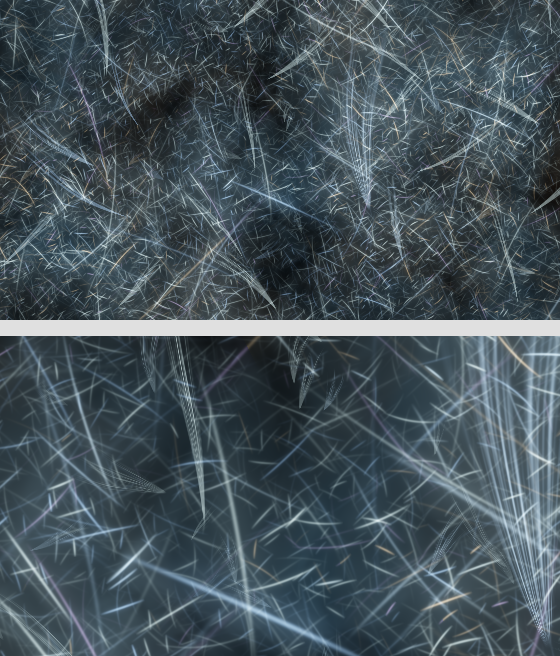
Top: the whole. Bottom: its middle third, enlarged.
Write a Shadertoy shader that draws this background.

```glsl
// Dark slate field of frosty scratches, hatched patches and converging feather fans
vec4 hash(vec2 c) {
    vec4 q = fract(c.xyxy * vec4(.1031, .1030, .0973, .1099));
    q += dot(q, q.wzxy + 33.33);
    return fract((q.xxyz + q.yzzw) * q.zywx);
}

vec2 turn(vec2 p, float a) {
    float c = cos(a), s = sin(a);
    return vec2(c * p.x + s * p.y, c * p.y - s * p.x);
}

// Layered, warped sines, roughly -1 to 1
float cloud(vec2 p) {
    float sum = 0., amp = .5;
    for (int i = 0; i < 5; i++) {
        p = turn(p, 1.1) + .35 * sin(p.yx * 1.7 + 2.);
        sum += amp * sin(p.x + 1.3) * sin(p.y * 1.2 + .4);
        p *= 1.9;
        amp *= .62;
    }
    return sum;
}

// Frost, steel blue, ochre or violet; warm tints gather in regions
vec3 tint(float h, vec2 p) {
    float warm = .12 + .10 * sin(p.x * 4.3 + 2.2 * p.y + .5);
    if (h < warm) return vec3(.82, .66, .45);
    if (h < warm + .06) return vec3(.55, .44, .68);
    return mix(vec3(.48, .66, .90), vec3(.74, .86, .86), smoothstep(.2, .6, h));
}

// Bent splinters in long cells laid along one direction, gathered in patches
vec3 splinters(vec2 p, float scale, float way, float seed) {
    vec2 size = vec2(3, 1);
    vec2 g = turn(p, way) * scale / size + seed * 7.3, cell = floor(g);
    float thick = max(.0010 * scale + .010, .5 * scale / iResolution.y);
    vec3 light = vec3(0);
    for (int j = -1; j <= 1; j++)
    for (int i = -1; i <= 1; i++) {
        vec2 id = cell + vec2(i, j);
        vec4 h = hash(id + seed * 31.), k = hash(id + seed * 17. + 91.);
        vec2 q = turn((g - id - h.xy) * size, .75 * (k.x - .5));
        float u = q.x / mix(.6, 2.1, k.y * k.y);
        float v = q.y + (k.z - .5) * .2 * q.x * q.x;
        float taper = max(0., 1. - u * u);
        float line = exp(-v * v / (thick * thick)) + .12 * exp(-v * v * 40.);
        light += tint(k.w, p) * line * taper * (.10 + .95 * h.w * h.w * h.w);
    }
    float patches = .5 + .5 * sin(p.x * 5. + seed * 2.4 + 2. * sin(p.y * 4. + seed));
    return light * (.25 + 1.1 * patches);
}

// Curved, broken strands that spread out from a tip at the origin
float fan(vec2 p, float angle, float len, float spread, float seed) {
    vec2 q = turn(p, angle) / len;
    float u = q.x;
    if (u < 0. || u > 1.) return 0.;
    float v = q.y + (seed - .5) * .9 * u * (1. - u) + .012 * u * sin(u * 9. + seed * 30.);
    float width = spread * (u * (1.5 - .5 * u) + .025);
    float s = v / width, freq = 12. + 75. * spread;
    float strand = .5 + .5 * sin(s * freq + seed * 40. + 2.4 * sin(s * 5. + u * 2. + seed * 17.));
    float fine = .5 + .5 * sin(s * freq * 2.3 + seed * 70. + u * 9.);
    float clear = smoothstep(2., 9., width * len * iResolution.y);
    float gaps = .7 + .3 * sin(u * 17. + 6. * sin(s * 7. + seed * 9.));
    float lines = mix(.5, (pow(strand, 4.) + .45 * fine * fine) * gaps, clear);
    float reach = .72 + .26 * sin(s * 8. + seed * 50.);
    float edge = smoothstep(1., .5, abs(s)) * smoothstep(0., .04, u);
    return (lines + .14) * edge * smoothstep(reach, reach - .35, u) * mix(1.4, .35, u);
}

// Small tufts, one in some of the cells
vec3 tufts(vec2 p, float scale) {
    vec2 g = p * scale, cell = floor(g);
    vec3 light = vec3(0);
    for (int j = -1; j <= 1; j++)
    for (int i = -1; i <= 1; i++) {
        vec2 id = cell + vec2(i, j);
        vec4 h = hash(id + scale * 13.), k = hash(id + scale * 5. + 47.);
        if (h.w < .4) continue;
        float f = fan((g - id - h.xy) / scale, 1.7 + 2.4 * (k.x - .5),
                      mix(.4, .9, k.y) / scale, mix(.1, .32, k.z), h.z);
        light += tint(k.w, id / scale) * f * (h.w - .25);
    }
    return light;
}

void mainImage(out vec4 fragColor, in vec2 fragCoord) {
    vec2 p = fragCoord / iResolution.y;
    float aspect = iResolution.x / iResolution.y;

    // Murky ground with brownish patches
    float murk = cloud(p * 4.5 + 1.) + .5 * cloud(p * 9. + 7.);
    vec3 base = vec3(.150, .190, .210) * max(.25, 1. + .75 * murk);
    base += vec3(.035, .0, -.025) * cloud(p * 6. + 20.);

    // Splinters from long scratches down to fine hatching
    vec3 light = vec3(0);
    float scale = 4.5;
    for (int i = 0; i < 13; i++) {
        float n = float(i), k = mod(n, 3.);
        float way = (k == 0. ? .72 : (k == 1. ? -.55 : -1.3)) + .25 * sin(n * 2.6);
        light += splinters(p, scale, way, n + 1.) * mix(1.1, .85, n / 12.);
        scale *= 1.27;
    }
    light *= max(.2, .9 + .75 * murk);
    light += .7 * tufts(p, 5.5) + .7 * tufts(p, 10.);

    // Large feathers, tips pointing down
    for (int i = 0; i < 21; i++) {
        float n = float(i), k = mod(n, 3.);
        vec4 h = hash(vec2(n, 8.));
        vec2 tip = fract(vec2(.66, .34) + n * vec2(.755, .570)) * vec2(aspect, 1.);
        float angle = 1.72 + (k == 1. ? -.95 : k * .4) + .35 * (h.x - .5);
        float len = i == 0 ? .64 : mix(.25, .52, h.y);
        float spread = i == 0 ? .19 : mix(.035, .11, h.z);
        light += tint(.2 + .6 * h.w, tip) * fan(p - tip, angle, len, spread, h.w) * .9;
    }

    vec3 col = base + (1. - base) * (1. - exp(-light));
    fragColor = vec4(clamp(col, 0., 1.), 1.);
}
```
